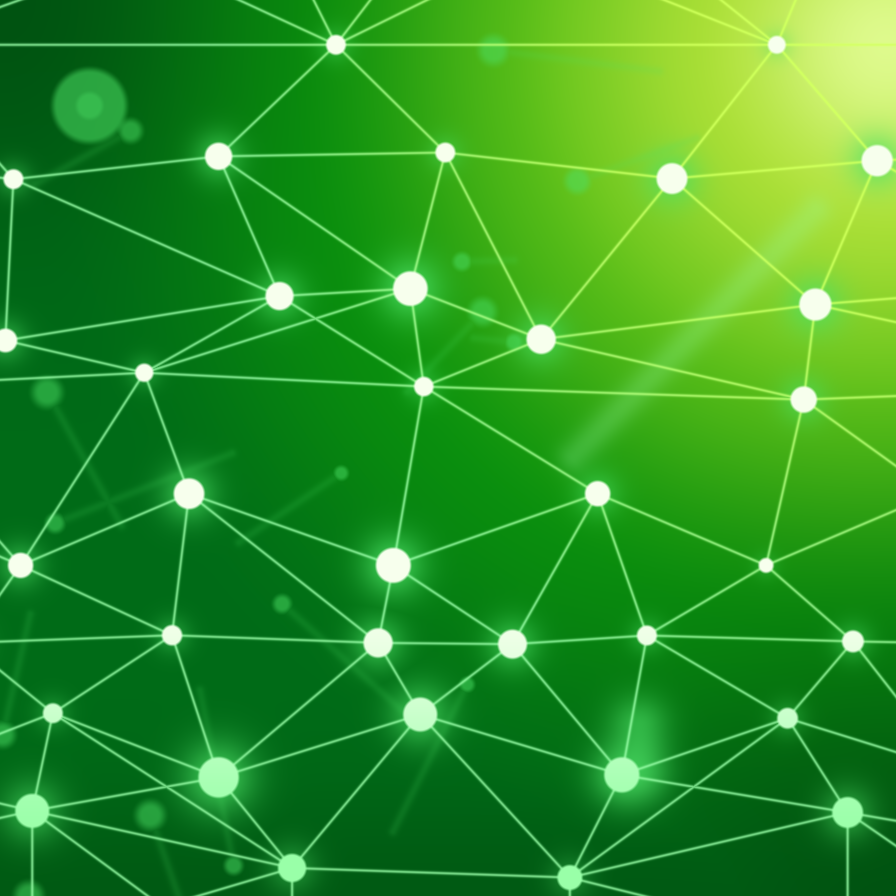
A three.js fragment shader for this background:

```glsl
varying vec2 vUv;

const vec3 SHADE = vec3(0.0, 0.26, 0.05);
const vec3 FOREST = vec3(0.0, 0.42, 0.09);
const vec3 LEAF = vec3(0.04, 0.57, 0.05);
const vec3 LIME = vec3(0.38, 0.76, 0.10);
const vec3 CITRUS = vec3(0.68, 0.88, 0.22);
const vec3 SUN = vec3(0.87, 0.98, 0.55);
const vec3 MINT = vec3(0.30, 0.88, 0.40);
const vec3 PALE_MINT = vec3(0.60, 1.0, 0.66);
const vec3 WHITE = vec3(0.97, 1.0, 0.93);
const vec2 SUN_POS = vec2(0.99, 0.95);
const float LINE_WIDTH = 0.0017;
const float SMALL_NODE = 0.008;
const float LARGE_NODE = 0.020;
const float EDGE = 0.002;
const float QUARTER_TURN = 1.5708;
const float GHOSTS = 15.0;

float hash(vec2 p) {
  return fract(sin(dot(p, vec2(127.1, 311.7))) * 43758.5453);
}

float segmentDistance(vec2 p, vec2 a, vec2 b) {
  vec2 ab = b - a;
  return length(p - a - ab * clamp(dot(p - a, ab) / dot(ab, ab), 0.0, 1.0));
}

float bell(float d, float width) {
  return exp(-d * d / (width * width));
}

// Spread of a chain of nodes: start, step, sway
vec3 chainSpread(float row) {
  if (row < -0.5) return vec3(0.05, 0.22, 0.03);
  if (row < 0.5) return vec3(-0.117, 0.492, 0.0);
  if (row < 1.5) return vec3(0.015, 0.241, -0.012);
  if (row < 2.5) return vec3(0.006, 0.226, 0.08);
  if (row < 3.5) return vec3(0.161, 0.368, -0.056);
  if (row < 4.5) return vec3(0.023, 0.208, -0.02);
  if (row < 5.5) return vec3(0.192, 0.19, 0.04);
  if (row < 6.5) return vec3(0.059, 0.205, -0.02);
  return vec3(0.036, 0.3, -0.01);
}

// Height of a chain: level, ripple, turn per node
vec3 chainHeight(float row) {
  if (row < 0.5) return vec3(0.95 - 0.15 * row, 0.0, 2.0);
  if (row < 1.5) return vec3(0.818, -0.018, 2.0);
  if (row < 2.5) return vec3(0.655, -0.035, 2.0);
  if (row < 3.5) return vec3(0.569, 0.015, 1.6);
  if (row < 4.5) return vec3(0.409, -0.04, 3.14);
  if (row < 5.5) return vec3(0.285, 0.006, 2.0);
  if (row < 6.5) return vec3(0.168, 0.036, 3.0);
  return vec3(0.05 - 0.15 * (row - 7.0), 0.045, 2.0);
}

vec2 nodeAt(float row, float k) {
  vec3 s = chainSpread(row);
  vec3 h = chainHeight(row);
  return vec2(s.x + s.y * k + s.z * sin(QUARTER_TURN * k), h.x + h.y * cos(h.z * k));
}

vec3 backdrop(vec2 p) {
  float d = distance(p, SUN_POS);
  vec3 c = mix(SUN, CITRUS, smoothstep(0.0, 0.22, d));
  c = mix(c, LIME, smoothstep(0.16, 0.44, d));
  c = mix(c, LEAF, smoothstep(0.34, 0.68, d));
  c = mix(c, FOREST, smoothstep(0.6, 0.98, d));
  float corner = max(bell(distance(p, vec2(0.0, 1.0)), 0.25), bell(distance(p, vec2(1.0, 0.0)), 0.3));
  corner = max(corner, 0.7 * bell(p.y, 0.12));
  return mix(c, SHADE, 0.6 * corner);
}

// Faint network out of focus
float ghostNetwork(vec2 p) {
  float light = 0.0;
  for (float i = 0.0; i < GHOSTS; i++) {
    vec2 a = vec2(hash(vec2(i, 3.0)) * 0.75, fract(i * 0.618));
    vec2 b = a + 0.4 * (vec2(hash(vec2(i, 7.0)), hash(vec2(i, 9.0))) - 0.5);
    float size = mix(0.008, 0.018, hash(vec2(i, 5.0)));
    light = max(light, 0.14 * bell(segmentDistance(p, a, b), 0.005));
    light = max(light, 0.5 * smoothstep(size * 1.3, size * 0.5, distance(p, a)));
  }
  return light;
}

void main() {
  vec2 p = vUv;
  vec3 color = backdrop(p);
  color = mix(color, MINT, ghostNetwork(p));

  // Soft discs and the diagonal ray
  float discDistance = distance(p, vec2(0.1, 0.882));
  color = mix(color, MINT, 0.55 * smoothstep(0.046, 0.036, discDistance));
  color = mix(color, MINT, 0.35 * smoothstep(0.018, 0.011, discDistance));
  color = mix(color, MINT, 0.6 * bell(segmentDistance(p, vec2(0.715, 0.14), vec2(0.713, 0.19)), 0.033));
  float ray = segmentDistance(p, vec2(0.64, 0.49), vec2(0.91, 0.765));
  color = mix(color, PALE_MINT, 0.25 * bell(ray, 0.018));

  // Linked chains of nodes
  float lines = 0.0;
  float halo = 0.0;
  float core = 0.0;
  for (float row = -1.0; row < 8.0; row++) {
    vec3 below = chainSpread(row + 1.0);
    for (float k = -1.0; k < 5.0; k++) {
      vec2 node = nodeAt(row, k);
      float j = floor((node.x - below.x) / below.y);
      float d = segmentDistance(p, node, nodeAt(row, k + 1.0));
      d = min(d, segmentDistance(p, node, nodeAt(row + 1.0, j)));
      d = min(d, segmentDistance(p, node, nodeAt(row + 1.0, j + 1.0)));
      lines = max(lines, bell(d, LINE_WIDTH));

      float weight = hash(vec2(row, k));
      float radius = mix(SMALL_NODE, LARGE_NODE, weight) + 0.005 * smoothstep(0.35, 0.0, node.y);
      float r = distance(p, node);
      halo = max(halo, mix(0.3, 0.95, weight) * bell(r, radius * 1.8));
      core = max(core, smoothstep(radius + EDGE, radius - EDGE, r));
    }
  }
  vec3 lineColor = mix(PALE_MINT, CITRUS + 0.15, smoothstep(0.8, 0.2, distance(p, SUN_POS)));
  color = mix(color, MINT, halo * 0.85);
  color = mix(color, lineColor, lines * 0.75);
  color = mix(color, mix(PALE_MINT, WHITE, smoothstep(0.05, 0.35, p.y)), core);
  gl_FragColor = vec4(color, 1.0);
}
```
